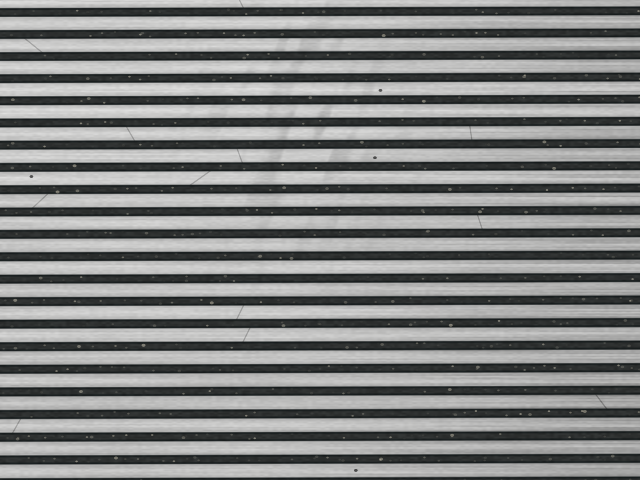
A Shadertoy shader for this texture:

```glsl
// Brushed metal slats lying across dark grooves, slightly tilted and stretched.
// A row phase gives each slat and groove; stretched noise makes the brushing,
// and jittered cells scatter grit, rust flakes, pits and scratches.

#define ROWS 21.83        // grooves per canvas height at the top edge
#define ROW_STRETCH 0.384 // rows grow wider toward the bottom
#define ROW_OFFSET 0.568  // phase at the top edge
#define TILT 0.0026       // rise toward the right
#define GROOVE_HALF 0.2   // half groove width, in rows
#define BRUSHING 0.14     // contrast of the brushed streaks
#define GRIT 0.34         // brightness of grit in the grooves
#define RUST_CHANCE 0.05  // share of rust cells that hold a flake

const vec3 METAL = vec3(0.815, 0.815, 0.812);
const vec3 GROOVE_EDGE = vec3(0.095, 0.115, 0.118);
const vec3 GROOVE_FLOOR = vec3(0.178, 0.188, 0.186);
const vec3 GRIT_TINT = vec3(1.0, 0.94, 0.82);
const vec3 RUST_COLOR = vec3(0.62, 0.38, 0.16);

float hash(vec2 p) {
    vec3 q = fract(p.xyx * 0.1031);
    q += dot(q, q.yzx + 33.33);
    return fract((q.x + q.y) * q.z);
}

float valueNoise(vec2 p) {
    vec2 i = floor(p);
    vec2 f = fract(p);
    f = f * f * (3.0 - 2.0 * f);
    float low = mix(hash(i), hash(i + vec2(1.0, 0.0)), f.x);
    float high = mix(hash(i + vec2(0.0, 1.0)), hash(i + vec2(1.0, 1.0)), f.x);
    return mix(low, high, f.y);
}

// Offset from the jittered point of a cell along a row (xy, in canvas heights)
// and a random value for that cell (z).
vec3 rowCell(float x, float across, float row, float width, float seed) {
    vec2 id = vec2(floor(x / width) + seed, row + 40.0);
    float centreX = 0.2 + 0.6 * hash(id);
    float centreY = (hash(id + 17.3) - 0.5) * 0.22;
    float dx = (fract(x / width) - centreX) * width;
    return vec3(dx, (across - centreY) / ROWS, hash(id + 51.7));
}

// Soft-edged round spot
float spot(vec2 d, float radius, float pixel) {
    return 1.0 - smoothstep(radius, radius + pixel, length(d * vec2(0.75, 1.0)));
}

vec3 slat(vec2 p, float across, float row, float pixel) {
    // Broad lighting: dimmer to the right, toward the bottom and at slat edges
    float side = smoothstep(0.55, 1.35, p.x);
    float light = 1.0 - 0.12 * side - 0.07 * p.y * p.y;
    light += 0.04 * (hash(vec2(row + 9.0, 3.0)) - 0.5);
    light -= 0.09 * smoothstep(0.05, 0.3, abs(across));

    // Long brushed streaks and short grain
    float streak = valueNoise(vec2(p.x * 4.0, p.y * 330.0)) - 0.5;
    float grain = valueNoise(p * vec2(110.0, 300.0)) - 0.5;
    light += BRUSHING * (0.6 + 0.7 * side) * streak + 0.06 * grain;

    // Slanted smudges gathered above the centre
    vec2 c = (p - vec2(0.62, 0.25)) / vec2(0.17, 0.23);
    float smudge = valueNoise(vec2((p.x + 0.35 * p.y) * 42.0, p.y * 12.0));
    light -= 0.12 * smoothstep(0.5, 0.85, smudge) * exp(-dot(c, c));

    // Rare dark pits
    vec3 pit = rowCell(p.x, across, row, 0.21, 90.0);
    light *= 1.0 - 0.6 * step(0.94, pit.z) * spot(pit.xy, 0.0018, pixel);

    // Rare thin scratches, each with its own slant
    vec3 mark = rowCell(p.x, across, row, 0.15, 300.0);
    float slant = fract(mark.z * 57.0) * 3.0 - 1.5;
    float line = abs(mark.x - slant * mark.y) / sqrt(1.0 + slant * slant);
    light -= 0.2 * step(0.93, mark.z) * (1.0 - smoothstep(0.0003, 0.0003 + pixel, line));
    return METAL * light;
}

vec3 groove(vec2 p, float across, float row, float pixel) {
    // Shadowed walls around a slightly paler, mottled floor
    float bed = 1.0 - smoothstep(0.07, 0.16, abs(across));
    vec3 col = mix(GROOVE_EDGE, GROOVE_FLOOR, bed);
    float mottle = valueNoise(p * vec2(120.0, 260.0));
    col *= 0.86 + 0.28 * mottle;

    // Fine and coarse grit
    vec3 fine = rowCell(p.x, across, row, 0.025, 200.0);
    vec3 coarse = rowCell(p.x, across, row, 0.07, 400.0);
    float grit = pow(fine.z, 5.0) * spot(fine.xy, 0.0008, pixel)
               + pow(coarse.z, 5.0) * spot(coarse.xy, 0.002 * coarse.z, pixel);
    col += GRIT * GRIT_TINT * grit;

    // Rare rust flakes with ragged outlines
    vec3 flake = rowCell(p.x, across, row, 0.32, 700.0);
    float rust = step(1.0 - RUST_CHANCE, flake.z) * spot(flake.xy, 0.004 + 0.004 * mottle, pixel);
    return mix(col, RUST_COLOR * (0.7 + 0.6 * mottle), rust);
}

void mainImage(out vec4 fragColor, in vec2 fragCoord) {
    float pixel = 1.0 / iResolution.y;
    vec2 p = vec2(fragCoord.x * pixel, 1.0 - fragCoord.y * pixel); // y runs down
    float t = p.y + TILT * p.x;
    float phase = t * (ROWS - ROW_STRETCH * t) - ROW_OFFSET;
    float row = floor(phase + 0.5);
    float across = phase - row;

    float soft = 0.012 + 0.6 * ROWS * pixel;
    float metal = smoothstep(-soft, soft, abs(across) - GROOVE_HALF);
    vec3 bar = slat(p, fract(phase) - 0.5, floor(phase), pixel);
    vec3 gap = groove(p, across, row, pixel);
    fragColor = vec4(mix(gap, bar, metal), 1.0);
}
```
